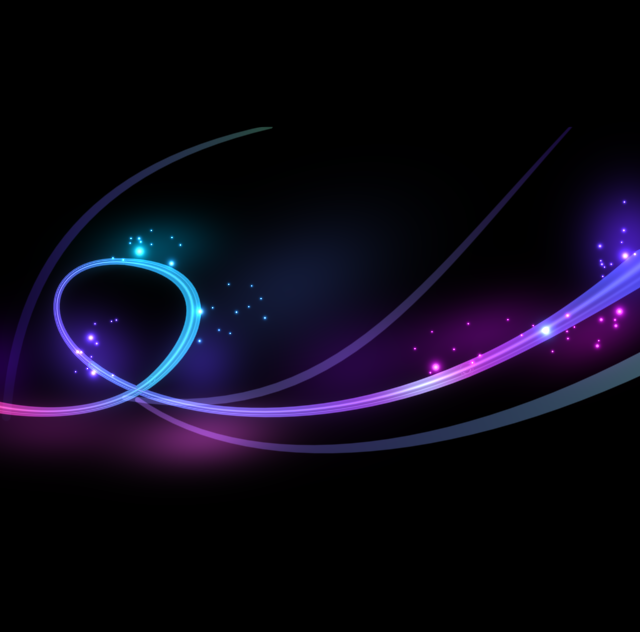
A WebGL 1 fragment shader for this background:

```glsl
precision highp float;
// Neon ribbon looping across a black field, with faint companion arcs,
// soft coloured haze and scattered sparks. Ribbons are cubic curves shaded by
// signed distance; haze is tilted Gaussians; sparks come from a sine hash.
uniform vec2 u_resolution;

float hash(float n) {
  return fract(sin(n * 127.1) * 43758.5453);
}

// Tilted elliptical Gaussian
float glow(vec2 p, vec2 centre, vec2 radius, float tilt) {
  float c = cos(tilt), s = sin(tilt);
  vec2 q = p - centre;
  q = vec2(c * q.x + s * q.y, c * q.y - s * q.x) / radius;
  return exp(-dot(q, q));
}

vec3 blend(vec3 a, vec3 b, vec3 c, float t) {
  return mix(mix(a, b, t), mix(b, c, t), t);
}

vec2 cubic(vec2 a, vec2 b, vec2 c, vec2 d, float t) {
  float s = 1.0 - t;
  return s * s * s * a + 3.0 * s * s * t * b + 3.0 * s * t * t * c + t * t * t * d;
}

// Signed distance to a cubic curve, and the position along it
vec2 curve(vec2 p, vec2 a, vec2 b, vec2 c, vec2 d) {
  vec2 best = vec2(9.0, 0.0), from = a;
  for (int i = 0; i < 28; i++) {
    vec2 to = cubic(a, b, c, d, float(i + 1) / 28.0);
    vec2 e = to - from, q = p - from;
    float h = clamp(dot(q, e) / dot(e, e), 0.0, 1.0);
    float dist = length(q - e * h);
    float side = e.x * q.y - e.y * q.x < 0.0 ? -1.0 : 1.0;
    if (dist < abs(best.x)) best = vec2(dist * side, (float(i) + h) / 28.0);
    from = to;
  }
  return best;
}

// Band with start, middle and end half widths and colours
vec3 ribbon(vec2 p, vec2 a, vec2 b, vec2 c, vec2 d, vec3 widths,
            vec3 c0, vec3 c1, vec3 c2, float gloss) {
  vec2 k = curve(p, a, b, c, d);
  float w = mix(mix(widths.x, widths.y, k.y), mix(widths.y, widths.z, k.y), k.y);
  float v = k.x / w, px = 1.0 / u_resolution.x;
  float band = 1.0 - smoothstep(-px, px, abs(k.x) - w);
  float streak = exp(-pow((v - 0.15) / 0.22, 2.0)) + 0.35 * exp(-pow((v + 0.5) / 0.12, 2.0));
  vec3 tint = blend(c0, c1, c2, k.y);
  float shade = band * mix(1.0, 0.65 + 0.3 * v * v, gloss);
  float halo = 0.16 * gloss * exp(-abs(k.x) / 0.012);
  return tint * (shade + halo) + gloss * band * streak * (0.3 * tint + 0.13);
}

vec3 spark(vec2 p, vec2 centre, float r, vec3 tint) {
  float d = length(p - centre) / r;
  return tint * (0.75 * exp(-d * d * 0.35) + 0.25 * exp(-d * 0.6)) + 0.8 * exp(-d * d * 1.8);
}

// Random cluster of small sparks
vec3 sparks(vec2 p, vec2 centre, vec2 spread, vec3 tint, float seed) {
  vec3 sum = vec3(0.0);
  for (int i = 0; i < 10; i++) {
    float n = seed + float(i) * 3.7;
    vec2 at = centre + spread * (2.0 * vec2(hash(n), hash(n + 1.3)) - 1.0);
    sum += spark(p, at, mix(0.0012, 0.003, pow(hash(n + 2.1), 2.0)), tint) * 0.8;
  }
  return sum;
}

void main() {
  vec2 p = gl_FragCoord.xy / u_resolution * vec2(1.0, 0.988);

  // Haze, kept out of the loop interior
  vec3 col = vec3(0.0, 0.25, 0.33) * glow(p, vec2(0.241, 0.600), vec2(0.085, 0.045), 0.15);
  col += vec3(0.07, 0.10, 0.21) * glow(p, vec2(0.449, 0.539), vec2(0.16, 0.085), 0.45);
  col *= mix(0.1, 1.0, smoothstep(0.85, 1.1, length((p - vec2(0.202, 0.487)) / vec2(0.105, 0.09))));
  col += vec3(0.20, 0.10, 0.50) * glow(p, vec2(0.146, 0.435), vec2(0.075, 0.06), -0.5);
  col += vec3(0.13, 0.08, 0.36) * glow(p, vec2(0.313, 0.420), vec2(0.06, 0.06), 0.0);
  col += vec3(0.42, 0.15, 0.42) * glow(p, vec2(0.319, 0.305), vec2(0.11, 0.045), 0.1);
  col += vec3(0.20, 0.05, 0.20) * glow(p, vec2(0.078, 0.318), vec2(0.12, 0.045), 0.0);
  col += vec3(0.12, 0.00, 0.25) * glow(p, vec2(0.0, 0.415), vec2(0.05, 0.06), 0.0);
  col += vec3(0.14, 0.02, 0.24) * glow(p, vec2(0.547, 0.415), vec2(0.11, 0.075), 0.3);
  col += vec3(0.26, 0.02, 0.32) * glow(p, vec2(0.755, 0.467), vec2(0.11, 0.05), 0.25);
  col += vec3(0.25, 0.10, 0.65) * glow(p, vec2(0.983, 0.605), vec2(0.065, 0.08), 0.0);
  col += vec3(0.28, 0.02, 0.30) * glow(p, vec2(0.931, 0.467), vec2(0.09, 0.045), 0.4);

  // Faint arcs, cut level at the top
  vec3 arcs = ribbon(p, vec2(0.010, 0.337), vec2(0.026, 0.578), vec2(0.150, 0.730), vec2(0.423, 0.790),
    vec3(0.007, 0.009, 0.003), vec3(0.02, 0.03, 0.05), vec3(0.16, 0.02, 0.5), vec3(0.2, 0.36, 0.3), 0.0);
  arcs += ribbon(p, vec2(0.195, 0.366), vec2(0.521, 0.318), vec2(0.651, 0.526), vec2(0.892, 0.790),
    vec3(0.004, 0.011, 0.002), vec3(0.2, 0.2, 0.4), vec3(0.24, 0.27, 0.33), vec3(0.11, 0.05, 0.28), 0.0);
  arcs += ribbon(p, vec2(0.215, 0.363), vec2(0.378, 0.246), vec2(0.677, 0.259), vec2(1.009, 0.423),
    vec3(0.004, 0.004, 0.017), vec3(0.3, 0.2, 0.42), vec3(0.1, 0.1, 0.33), vec3(0.28, 0.42, 0.48), 0.0);
  col += arcs * 0.8 * (1.0 - smoothstep(0.788, 0.791, p.y));

  // Main ribbon: tail, loop right, loop left, sweep, rising end
  vec3 cyan = vec3(0.2, 0.72, 0.88), violet = vec3(0.42, 0.2, 0.85);
  vec3 light = ribbon(p, vec2(-0.007, 0.352), vec2(0.091, 0.333), vec2(0.182, 0.348), vec2(0.237, 0.393),
    vec3(0.009, 0.005, 0.008), vec3(0.75, 0.2, 0.5), vec3(0.45, 0.2, 0.85), cyan, 1.0);
  light = max(light, ribbon(p, vec2(0.237, 0.393), vec2(0.326, 0.467), vec2(0.336, 0.569), vec2(0.195, 0.579),
    vec3(0.008, 0.016, 0.005), cyan, vec3(0.1, 0.75, 0.95), vec3(0.2, 0.6, 0.9), 1.0));
  light = max(light, ribbon(p, vec2(0.195, 0.579), vec2(0.078, 0.587), vec2(0.052, 0.487), vec2(0.143, 0.418),
    vec3(0.005, 0.004, 0.006), vec3(0.2, 0.6, 0.9), violet, vec3(0.35, 0.35, 0.9), 1.0));
  light = max(light, ribbon(p, vec2(0.143, 0.418), vec2(0.260, 0.329), vec2(0.495, 0.311), vec2(0.729, 0.410),
    vec3(0.006, 0.005, 0.012), vec3(0.3, 0.5, 0.9), vec3(0.3, 0.38, 0.88), vec3(0.72, 0.2, 0.8), 1.0));
  light = max(light, ribbon(p, vec2(0.729, 0.410), vec2(0.833, 0.454), vec2(0.924, 0.513), vec2(1.009, 0.574),
    vec3(0.012, 0.012, 0.026), vec3(0.72, 0.2, 0.8), vec3(0.2, 0.35, 0.9), vec3(0.17, 0.26, 0.72), 1.0));
  light += vec3(0.1, 0.6, 0.25) * light.b * glow(p, vec2(0.665, 0.390), vec2(0.06, 0.04), 0.0);
  col += light * (1.0 - 0.5 * col);

  // Scattered sparks, then the brightest ones
  vec3 azure = vec3(0.1, 0.55, 0.9), iris = vec3(0.35, 0.2, 1.0), pink = vec3(0.75, 0.05, 0.8);
  col += sparks(p, vec2(0.225, 0.605), vec2(0.065, 0.025), azure, 1.0);
  col += sparks(p, vec2(0.365, 0.500), vec2(0.055, 0.045), azure, 52.0);
  col += sparks(p, vec2(0.150, 0.440), vec2(0.036, 0.050), iris, 103.0);
  col += sparks(p, vec2(0.730, 0.455), vec2(0.11, 0.05), pink, 154.0);
  col += sparks(p, vec2(0.900, 0.465), vec2(0.07, 0.035), pink, 205.0);
  col += sparks(p, vec2(0.965, 0.615), vec2(0.032, 0.06), iris, 256.0);
  col += spark(p, vec2(0.218, 0.595), 0.007, vec3(0.0, 0.7, 0.85));
  col += spark(p, vec2(0.268, 0.576), 0.004, azure) + spark(p, vec2(0.313, 0.501), 0.005, azure);
  col += spark(p, vec2(0.142, 0.460), 0.005, iris) + spark(p, vec2(0.146, 0.405), 0.005, iris);
  col += spark(p, vec2(0.681, 0.414), 0.006, pink) + spark(p, vec2(0.968, 0.501), 0.005, pink);
  col += spark(p, vec2(0.977, 0.588), 0.006, iris) + spark(p, vec2(0.853, 0.471), 0.007, azure);

  gl_FragColor = vec4(min(col, 1.0), 1.0);
}
```
